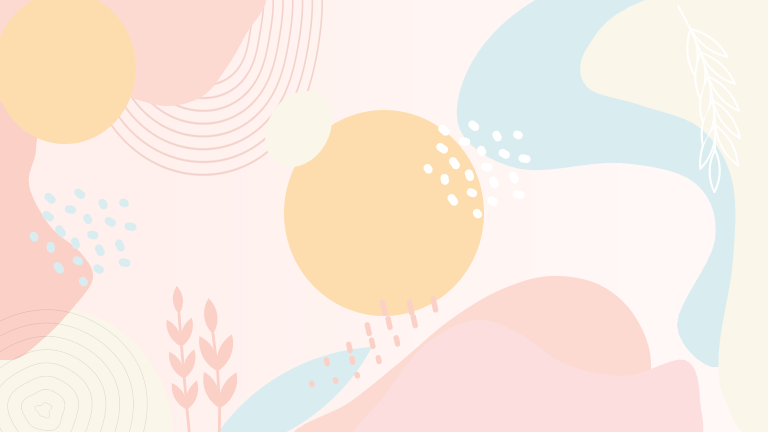
Write a Shadertoy shader that draws this background.

```glsl
// Pastel abstract background: flowing blobs, discs, contour rings, sprigs and dots.

const vec3 BLUSH = vec3(.988, .855, .825);
const vec3 ROSE = vec3(.988, .872, .87);
const vec3 SALMON = vec3(.982, .815, .78);
const vec3 SAND = vec3(.992, .867, .68);
const vec3 CREAM = vec3(.98, .963, .915);
const vec3 SKY = vec3(.85, .93, .945);

float hash(vec2 p) {
  vec3 q = fract(p.xyx * .1031);
  q += dot(q, q.yzx + 33.33);
  return fract((q.x + q.y) * q.z);
}

// Lays ink where the distance is negative, with a soft edge
void paint(inout vec3 color, vec3 ink, float dist, float px) {
  color = mix(color, ink, clamp(.5 - dist / px, 0., 1.));
}

float segment(vec2 p, vec2 a, vec2 b) {
  p -= a;
  b -= a;
  return length(p - b * clamp(dot(p, b) / dot(b, b), 0., 1.));
}

float ellipse(vec2 p, vec2 r) {
  float k = length(p / r);
  return k * (k - 1.) / max(length(p / (r * r)), .001);
}

// Pointed lens from a to b with half width w
float leaf(vec2 p, vec2 a, vec2 b, float w) {
  float r = .5 * length(b - a), d = .5 * (r * r - w * w) / w;
  vec2 axis = .5 * (b - a) / r, m = p - .5 * (a + b);
  vec2 q = abs(vec2(m.x * axis.y - m.y * axis.x, dot(m, axis)));
  return r * q.x < d * (q.y - r) ? length(q - vec2(0, r)) : length(q + vec2(d, 0)) - d - w;
}

// Each vec4 holds two knots of a closed curve
vec2 knot(vec4 k[6], int i) {
  vec4 pair = k[i / 2 % 6];
  return i % 2 == 0 ? pair.xy : pair.zw;
}

// Signed distance to a closed Catmull-Rom curve
float blob(vec2 p, vec4 k[6]) {
  float dist = 99., side = 1.;
  vec2 a = k[0].xy;
  for (int i = 0; i < 12; i++) {
    vec2 s = knot(k, i + 11), u = knot(k, i), v = knot(k, i + 1), w = knot(k, i + 2);
    for (int j = 1; j < 8; j++) {
      float t = float(j) / 7.;
      vec2 b = u + .5 * t * (v - s + t * (2. * s - 5. * u + 4. * v - w + t * (3. * (u - v) + w - s)));
      dist = min(dist, segment(p, a, b));
      if ((a.y > p.y) != (b.y > p.y) && p.x < mix(a.x, b.x, (p.y - a.y) / (b.y - a.y))) side = -side;
      a = b;
    }
  }
  return side * dist;
}

// Eight wobbly contour lines
float rings(vec2 p, vec2 r, float first, float gap) {
  float angle = atan(p.y, p.x);
  float k = length(p / r) + .012 * sin(3. * angle + 1.) + .008 * sin(5. * angle) - first;
  return abs(k - gap * clamp(round(k / gap), 0., 7.)) * r.x;
}

// Distances to a bent stem (x) and its paired leaves (y)
vec2 sprig(vec2 p, vec2 root, vec2 bend, vec2 tip, int pairs, vec2 size) {
  vec2 dist = vec2(99), prev = root;
  for (int i = 1; i <= pairs + 1; i++) {
    float t = float(i) / float(pairs + 1);
    vec2 at = mix(mix(root, bend, t), mix(bend, tip, t), t);
    vec2 dir = size.x * normalize(at - prev);
    vec2 across = i > pairs ? vec2(0) : .45 * vec2(-dir.y, dir.x);
    float pair = min(leaf(p, at, at + dir + across, size.y), leaf(p, at, at + dir - across, size.y));
    dist = min(dist, vec2(segment(p, prev, at), pair));
    prev = at;
  }
  return dist;
}

// Rounded dots along a golden-angle spiral
float dots(vec2 p) {
  float dist = 99.;
  for (float i = 0.; i < 21.; i++) {
    vec2 at = .125 * sqrt(i + .3) * vec2(cos(2.4 * i), .85 * sin(2.4 * i));
    vec2 reach = .02 * vec2(hash(vec2(i, 3)), hash(vec2(i, 8))) + .001;
    dist = min(dist, segment(p, at - reach, at + reach) - .04);
  }
  return dist;
}

// Slanted rows of dashes that shrink into dots
float dashes(vec2 p) {
  float dist = 99.;
  for (float i = 0.; i < 15.; i++) {
    float rank = floor(i / 3.);
    vec2 at = rank * vec2(-.19, .18) + mod(i, 3.) * vec2(-.25, .02) + .05 * hash(vec2(i, 5));
    vec2 reach = vec2(.012, .055) * (1. - .22 * rank);
    dist = min(dist, segment(p, at - reach, at + reach) - .027);
  }
  return dist;
}

void mainImage(out vec4 fragColor, in vec2 fragCoord) {
  // Canvas is 4.32 units high, y pointing down
  float px = 4.32 / iResolution.y;
  vec2 p = vec2(fragCoord.x, iResolution.y - fragCoord.y) * px;
  vec3 c = mix(vec3(1, .94, .928), vec3(1, .972, .965), smoothstep(.5, 7., p.x));

  // Contour lines and blush drape
  paint(c, BLUSH * .965, rings(p - vec2(2, .15), vec2(1.23, 1.6), .44, .08) - .008, px);
  paint(c, BLUSH, blob(p, vec4[6](vec4(2.65, -.1, 2.45, .36), vec4(2.25, .7, 2.03, .96), vec4(1.7, 1.06, 1.35, .99),
    vec4(.9, .8, .2, .6), vec4(-.3, .4, -.3, -.3), vec4(.8, -.6, 2, -.6))), px);

  // Cream mound, salmon wave, sand disc, fine rings
  paint(c, CREAM, ellipse(p - vec2(.5, 4.4), vec2(1.24, 1.33)), px);
  paint(c, SALMON, blob(p, vec4[6](vec4(.3, 1.2, .36, 1.5), vec4(.29, 1.85, .5, 2.26), vec4(.8, 2.52, .93, 2.78),
    vec4(.72, 3.09, .42, 3.4), vec4(.1, 3.6, -.3, 3.4), vec4(-.5, 2.3, -.3, 1))), px);
  paint(c, SAND, ellipse(p - vec2(.65, .68), vec2(.71, .76)), px);
  paint(c, c * .9, rings(p - vec2(.44, 4.1), vec2(1.04, 1), .07, .133) - .003, px);

  // Large sand disc, sky ribbon, cream bank
  paint(c, SAND, ellipse(p - vec2(3.84, 2.13), vec2(1, 1.03)), px);
  paint(c, SKY, blob(p, vec4[6](vec4(5.35, 0, 4.72, .62), vec4(4.6, 1.3, 5.2, 1.69), vec4(6.2, 1.63, 6.95, 1.83),
    vec4(7.15, 2.4, 6.77, 3.25), vec4(7.18, 3.67, 7.5, 3), vec4(7.5, 1, 6.6, -.5))), px);
  paint(c, CREAM, blob(p, vec4[6](vec4(6.45, 0, 5.87, .48), vec4(5.87, .87, 6.4, 1.05), vec4(7, 1.28, 7.32, 1.8),
    vec4(7.33, 2.6, 7.19, 3.5), vec4(7.25, 4, 7.6, 4.4), vec4(8.6, 4, 8.4, -.5))), px);

  // Cream pebble, sky leaf, salmon sprigs
  vec2 q = p - vec2(2.985, 1.29);
  paint(c, CREAM, ellipse(q + vec2(.2 * q.y, 0), vec2(.325, .38)), px);
  paint(c, SKY, leaf(p, vec2(3.72, 3.47), vec2(2.04, 4.55), .26), px);
  vec2 plants = min(sprig(p, vec2(1.9, 4.4), vec2(1.84, 3.8), vec2(1.79, 3.14), 3, vec2(.28, .05)),
    sprig(p, vec2(2.19, 4.45), vec2(2.22, 3.9), vec2(2.13, 3.34), 2, vec2(.36, .065)));
  paint(c, SALMON, min(plants.x - .014, plants.y), px);

  // Hills
  paint(c, BLUSH, blob(p, vec4[6](vec4(2.9, 4.42, 3.5, 4.02), vec4(4, 3.62, 4.5, 3.2), vec4(5, 2.9, 5.5, 2.76),
    vec4(6, 2.85, 6.36, 3.18), vec4(6.51, 3.7, 6.3, 4.5), vec4(5.2, 5, 3.8, 5))), px);
  paint(c, ROSE, blob(p, vec4[6](vec4(3.5, 4.5, 3.85, 3.95), vec4(4.25, 3.45, 4.75, 3.2), vec4(5.2, 3.34, 5.65, 3.64),
    vec4(6.25, 3.76, 6.85, 3.6), vec4(7, 4, 6.9, 4.55), vec4(5.7, 4.8, 4.4, 4.8))), px);

  // Scattered marks and outlined frond
  paint(c, SALMON, dashes(p - vec2(4.33, 3.03)), px);
  paint(c, SKY, dots(p - vec2(.86, 2.35)), px);
  paint(c, vec3(1), dots(p - vec2(4.8, 1.67)), px);
  vec2 frond = sprig(p, vec2(6.78, .06), vec2(7.2, .75), vec2(7.15, 1.5), 5, vec2(.42, .05));
  paint(c, vec3(1), min(frond.x, abs(frond.y)) - .01, px);
  fragColor = vec4(c, 1);
}
```
